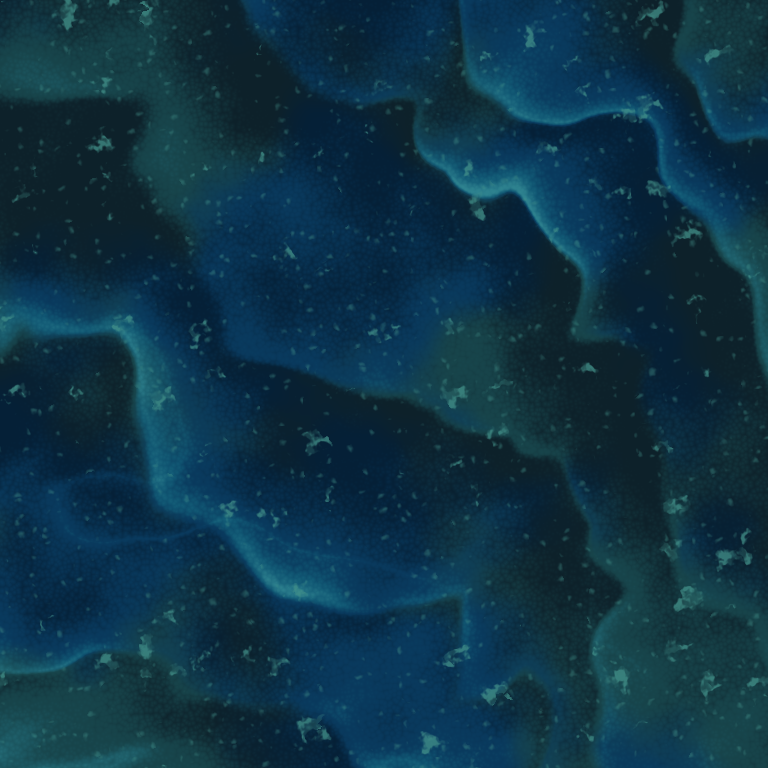
Reproduce this texture procedurally as a Shadertoy shader.

```glsl
// Dark blue, folded membrane: scalloped sheets overlap along a bending diagonal.
// Each sheet has a glowing rim and casts a soft shadow on the one beneath;
// layered sines bend and tint them, cellular noise scatters flakes and grain.

const float SHEET_SPACING = 0.27;
const float LOBE_FREQ     = 10.5;
const float WARP_AMOUNT   = 0.06;
const float RIM_WIDTH     = 0.022;
const float GLOW_WIDTH    = 0.10;
const float HALO_WIDTH    = 0.018;
const float SHADOW_WIDTH  = 0.11;
const float FLAKE_GRID    = 21.0;
const float DUST_GRID     = 68.0;
const float GRAIN_GRID    = 170.0;

const vec3 SLATE     = vec3(0.052, 0.130, 0.165);
const vec3 NAVY      = vec3(0.018, 0.125, 0.215);
const vec3 MOSS      = vec3(0.090, 0.265, 0.290);
const vec3 BLUE      = vec3(0.035, 0.225, 0.365);
const vec3 TEAL      = vec3(0.110, 0.350, 0.390);
const vec3 AZURE     = vec3(0.065, 0.345, 0.455);
const vec3 RIM_COLOR = vec3(0.180, 0.510, 0.560);
const vec3 FLAKE     = vec3(0.260, 0.570, 0.540);

vec2 hash2(vec2 p) {
    vec3 q = fract(p.xyx * vec3(0.1031, 0.1030, 0.0973));
    q += dot(q, q.yzx + 33.33);
    return fract((q.xx + q.yz) * q.zy);
}

// Layered sines, roughly -1 to 1
float waves(vec2 p) {
    float sum = 0.0, amp = 0.5;
    for (int i = 0; i < 4; i++) {
        sum += amp * sin(p.x + 1.3 * sin(p.y + 0.7));
        p = mat2(0.8, 0.6, -0.6, 0.8) * p * 1.75 + 2.3;
        amp *= 0.6;
    }
    return sum;
}

// Cellular noise: distance to the nearest point and that point's random value
vec2 cells(vec2 p) {
    vec2 base = floor(p), best = vec2(9.0, 0.0);
    for (int y = -1; y <= 1; y++)
    for (int x = -1; x <= 1; x++) {
        vec2 id = base + vec2(x, y);
        float d = length(id + hash2(id + 40.0) - p);
        if (d < best.x) best = vec2(d, hash2(id + 91.0).x);
    }
    return best;
}

// Signed offset from the scalloped edge of sheet k, positive on the sheet
float sheetOffset(vec2 p, float k) {
    float across = 0.85 * p.y + 0.3 * p.x + 0.5 * p.x * p.x;
    float along = 0.7 * (p.x - p.y);
    float phase = along * LOBE_FREQ + k * 2.4 + 1.1 * sin(along * 6.0 + k * 1.7);
    float depth = 0.10 + 0.05 * sin(along * 8.0 + k * 3.1);
    float lobe = sin(phase), bump = sin(phase * 2.3 + k);
    float edge = k * SHEET_SPACING - depth * sqrt(lobe * lobe + 0.03);
    edge -= 0.025 * sqrt(bump * bump + 0.05);
    return across - edge - 0.07 * waves(vec2(along * 6.0, k * 5.0));
}

// Brightness ramp, between a green and a blue family of tones
vec3 tone(float v, float blueness) {
    vec3 col = mix(SLATE, NAVY, blueness);
    col = mix(col, mix(MOSS, BLUE, blueness), smoothstep(0.05, 0.38, v));
    col = mix(col, mix(TEAL, AZURE, blueness), smoothstep(0.36, 0.66, v));
    return mix(col, RIM_COLOR, smoothstep(0.58, 0.95, v));
}

void mainImage(out vec4 fragColor, in vec2 fragCoord) {
    vec2 p = fragCoord / iResolution.y;
    vec2 w = p + WARP_AMOUNT * vec2(waves(p * 6.5 + 1.0), waves(p * 6.5 + 9.0));

    // Overlapping sheets, lowest first
    float light = 0.2;
    float shade = 0.0;
    for (int i = -1; i < 9; i++) {
        float k = float(i);
        float d = sheetOffset(w, k);
        float inside = max(d, 0.0);
        float outside = min(d, 0.0);
        float strength = clamp(0.66 + 0.6 * waves(p * 5.0 + k * 3.0), 0.12, 1.0);
        float softness = mix(0.035, 0.008, strength);
        float cover = smoothstep(-softness, softness, d);
        float shadow = exp(outside / SHADOW_WIDTH);
        float body = 0.17 + 0.26 * waves(p * 7.0 + k * 4.1);
        float glow = 0.50 * exp(-inside / GLOW_WIDTH) + 0.30 * exp(-inside / RIM_WIDTH);
        float below = light * (1.0 - 0.8 * shadow) + 0.3 * strength * exp(outside / HALO_WIDTH);
        light = mix(below, body + strength * glow, cover);
        shade = mix(max(shade, shadow), 0.0, cover);
    }

    // Faint creases, strongest at the lower left
    float crease = exp(-abs(waves(w * vec2(3.5, 7.0) + 4.0)) / 0.06);
    light += 0.28 * crease * smoothstep(0.9, 0.1, p.x * 0.6 + p.y);

    // Broad light, fine mottling and grain
    light += 0.16 * (0.5 - p.y) + 0.05 * waves(p * 34.0);
    light += 0.11 * (0.45 - cells(p * GRAIN_GRID).x);
    float hue = waves(p * 6.0 + 5.0) + 0.12 * waves(p * 30.0) - 0.5 * shade;
    vec3 col = tone(light, smoothstep(-0.45, 0.25, hue + 0.08));

    // Fine dust, uneven in size and strength
    vec2 ragged = vec2(waves(p * 130.0), waves(p * 130.0 + 7.0));
    vec2 dust = cells(p * DUST_GRID + 0.22 * ragged);
    float speck = smoothstep(0.6, 1.0, dust.y);
    float dustMask = speck * (1.0 - smoothstep(0.02, 0.12 + 0.25 * speck, dust.x));
    col = mix(col, FLAKE, 0.42 * dustMask);

    // Ragged flakes in loose clusters
    vec2 flake = cells(p * FLAKE_GRID + 0.26 * ragged);
    float crowd = 0.12 * waves(p * 9.0 + 2.0);
    float size = smoothstep(0.66, 1.1, flake.y + crowd);
    float radius = 0.30 * size;
    float flakeMask = 1.0 - smoothstep(radius - 0.09, radius + 0.07, flake.x);
    flakeMask *= smoothstep(0.0, 0.15, size) * (0.35 + 0.65 * smoothstep(-0.4, 0.4, waves(p * 150.0)));
    col = mix(col, FLAKE, 0.75 * flakeMask);

    fragColor = vec4(col, 1.0);
}
```
